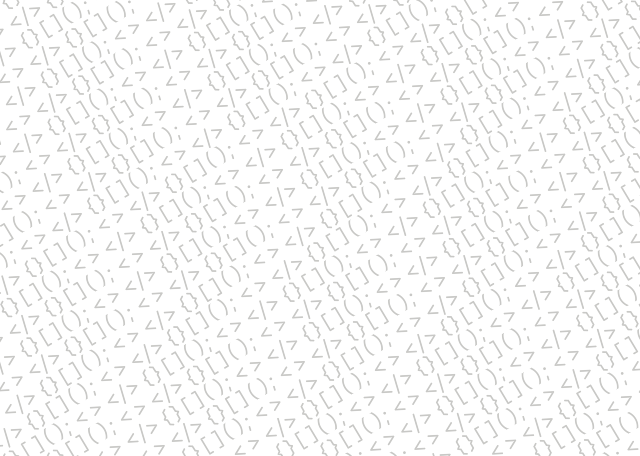
A WebGL 2 fragment shader for this pattern:

```glsl
#version 300 es
precision highp float;
uniform vec2 u_resolution;
out vec4 fragColor;

// Lengths are in units of 1/768 of the canvas width
const float UNITS = 768.0;
const float TILT = 0.54;
const float ROW_STEP = 26.4;
const float FIRST_ROW = 296.0;
const float PERIOD = 196.0;
const float HALF_STROKE = 1.0;
const float ROWS_PER_BLOCK = 6.0;
const float BLOCK_SHIFT[6] = float[6](61.0, 31.0, 66.0, 170.0, 66.0, 135.0);
const vec3 PAPER = vec3(1.0);
const vec3 INK = vec3(0.785, 0.785, 0.775);

float segment(vec2 p, vec2 a, vec2 b) {
  vec2 pa = p - a, ba = b - a;
  return length(pa - ba * clamp(dot(pa, ba) / dot(ba, ba), 0.0, 1.0));
}

// Paired glyphs are mirrored, so one quadrant is enough
float anglePair(vec2 p, float reach) {
  return segment(abs(p), vec2(reach, 0.0), vec2(reach - 9.9, 5.2));
}

float bracePair(vec2 p) {
  vec2 q = abs(p);
  float tip = segment(q, vec2(9.6, 0.0), vec2(6.9, 2.2));
  float spine = segment(q, vec2(6.9, 2.2), vec2(6.7, 8.3));
  float hook = segment(q, vec2(6.7, 8.3), vec2(3.4, 10.4));
  return min(tip, min(spine, hook));
}

float bracketPair(vec2 p, vec2 corner, float serif) {
  vec2 q = abs(p);
  float stem = segment(q, vec2(corner.x, 0.0), corner);
  return min(stem, segment(q, corner, corner - vec2(serif, 0.0)));
}

float parenPair(vec2 p, float reach, float radius, float halfHeight) {
  vec2 q = abs(p);
  float arc = abs(length(q - vec2(reach - radius, 0.0)) - radius);
  return max(arc, q.y - halfHeight + HALF_STROKE);
}

float semicolon(vec2 p) {
  float dotMark = length(p - vec2(1.0, 3.0)) - 0.6;
  float tail = segment(p, vec2(-0.6, -7.0), vec2(-1.6, -10.8));
  return min(dotMark, tail);
}

// One run of glyphs, with the braces at the origin
float glyphRun(vec2 p) {
  vec2 tag = p - vec2(-41.0, -0.5);
  float d = anglePair(tag, 19.5);
  d = min(d, segment(tag, vec2(-2.8, -10.8), vec2(2.8, 10.8)));
  d = min(d, bracePair(p));
  d = min(d, bracketPair(p - vec2(29.6, 0.0), vec2(9.4, 10.2), 4.4));
  d = min(d, parenPair(p - vec2(59.3, 1.0), 9.3, 18.2, 11.0));
  d = min(d, semicolon(p - vec2(78.0, 0.0)));
  return min(d, anglePair(p - vec2(108.0, 0.0), 15.7));
}

// Rows alternate within a block, and each block starts at its own shift
float rowShift(float row) {
  float block = floor(row / ROWS_PER_BLOCK);
  float inBlock = row - block * ROWS_PER_BLOCK;
  int index = clamp(int(block) + 2, 0, 5);
  return BLOCK_SHIFT[index] - 48.0 * mod(inBlock, 2.0) - 2.0 * inBlock;
}

void main() {
  float pixel = UNITS / u_resolution.x;
  vec2 fromTop = vec2(gl_FragCoord.x, u_resolution.y - gl_FragCoord.y) * pixel;

  // Tilted frame: along the row, and across it downwards
  float c = cos(TILT), s = sin(TILT);
  float along = fromTop.x * c - fromTop.y * s;
  float across = fromTop.x * s + fromTop.y * c - FIRST_ROW;

  float row = floor(across / ROW_STEP + 0.5);
  float x = mod(along - rowShift(row) + 66.0, PERIOD) - 66.0;
  float y = row * ROW_STEP - across;

  float d = glyphRun(vec2(x, y)) - HALF_STROKE;
  float ink = 1.0 - smoothstep(-0.6 * pixel, 0.6 * pixel, d);
  fragColor = vec4(mix(PAPER, INK, ink), 1.0);
}
```
